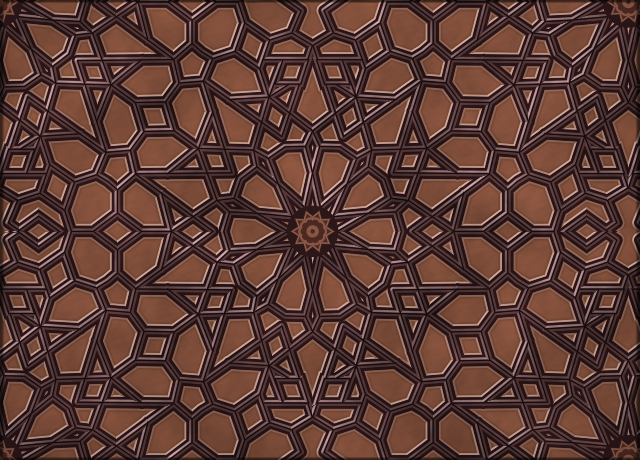
Write a Shadertoy shader that draws this pattern.

```glsl
// Carved wooden strapwork: ten-fold rosettes at the centre and the four corners.
// The plane is folded into one narrow wedge, a few straps are drawn there as
// segments, and their distance field is shaded as raised, glossy moulding.

const float SECTOR = 0.6283185;   // a tenth of a turn
const float APOTHEM = 2.35;       // rosette centre to the mirror edge

// Moves a point into the frame of the nearest rosette.
vec2 foldRosette(vec2 p) {
    p = abs(p);
    vec2 corner = 2.0 * APOTHEM * vec2(cos(SECTOR), sin(SECTOR));
    return distance(p, corner) < length(p) ? abs(corner - p) : p;
}

// Folds a rosette to half of one sector.
vec2 foldSector(vec2 p) {
    float angle = atan(p.y, p.x);
    angle -= SECTOR * floor(angle / SECTOR + 0.5);
    return length(p) * vec2(cos(angle), abs(sin(angle)));
}

float segment(vec2 p, vec2 a, vec2 b) {
    vec2 ab = b - a;
    return length(p - a - ab * clamp(dot(p - a, ab) / dot(ab, ab), 0.0, 1.0));
}

// Cuts a rhombus with its long axis along the given direction into the straps.
float addRhombus(float d, vec2 p, vec2 axis) {
    vec2 local = abs(vec2(dot(p, axis), dot(p, vec2(-axis.y, axis.x))));
    float edge = dot(local, vec2(sin(SECTOR), cos(SECTOR))) - 0.147;
    return edge < 0.0 ? -edge : min(d, edge);
}

// Distance to the centre line of the nearest strap.
float strapDistance(vec2 p) {
    vec2 r = foldRosette(p);
    vec2 q = foldSector(r);
    q.x = min(q.x, 2.0 * APOTHEM - q.x);

    // Rosette petal: pointed inside, parallel sides, blunt outside
    vec2 waist = vec2(0.67, 0.218), shoulder = vec2(1.0, 0.235);
    vec2 outerNotch = vec2(1.15, 0.375);
    float d = segment(q, vec2(0.3, 0.0), waist);
    d = min(d, segment(q, waist, shoulder));
    d = min(d, segment(q, shoulder, vec2(1.07, 0.0)));
    d = min(d, segment(q, shoulder, outerNotch));

    // Crossing lines that enclose a rhombus
    vec2 tip = vec2(1.7, 0.0), kite = vec2(2.13, 0.69);
    d = min(d, segment(q, vec2(1.2, 0.0), kite));
    d = min(d, segment(q, tip, outerNotch));

    // Six-sided cells of the field and the diamond between them
    vec2 diamond = vec2(APOTHEM, 0.22), join = vec2(APOTHEM, 0.5);
    d = min(d, segment(q, tip, vec2(1.82, 0.466)));
    d = min(d, segment(q, tip, vec2(2.06, 0.0)));
    d = min(d, segment(q, vec2(2.06, 0.0), diamond));
    d = min(d, segment(q, diamond, join));
    d = min(d, segment(q, join, kite));

    // Extra rhombi where neighbouring rosettes overlap
    vec2 obtuse = vec2(0.355, 2.067);
    d = min(d, segment(r, obtuse, vec2(0.525, 1.617)));
    d = min(d, segment(r, obtuse, vec2(0.6, 2.067)));
    d = addRhombus(d, r - vec2(0.25, 1.92), vec2(-cos(SECTOR), sin(SECTOR)));
    return addRhombus(d, abs(p) - vec2(3.3, 0.0), vec2(1.0, 0.0));
}

// Wood mottling from layered, turned sines.
float grain(vec2 p) {
    float sum = 0.0, gain = 0.5;
    for (int i = 0; i < 6; i++) {
        sum += gain * sin(p.x + 1.7 * sin(p.y)) * sin(p.y + 0.8);
        p = mat2(1.3, 1.5, -1.5, 1.3) * p + 2.1;
        gain *= 0.68;
    }
    return sum;
}

float band(float d, float centre, float width, float aa) {
    return 1.0 - smoothstep(width - aa, width + aa, abs(d - centre));
}

void mainImage(out vec4 fragColor, in vec2 fragCoord) {
    vec2 uv = fragCoord / iResolution.xy;
    float scale = 5.54 / iResolution.y;
    vec2 p = (fragCoord - vec2(0.4885, 0.497) * iResolution.xy) * scale;
    float aa = 0.6 * scale;

    // Slope of the moulding, lit from the upper left
    float d = strapDistance(p), e = 0.008;
    vec2 slope = vec2(strapDistance(p + vec2(e, 0.0)) - d,
                      strapDistance(p + vec2(0.0, e)) - d);
    slope /= max(length(slope), 0.001);
    float facing = max(dot(slope, normalize(vec2(-0.7, 0.7))), 0.0);
    float wood = grain(p * 2.3);
    float gloss = 0.75 + 0.5 * sin(p.x * 3.1 + 2.0 * sin(p.y * 2.3));

    // Panels with a shaded rim
    vec3 panel = vec3(0.485, 0.297, 0.22) * (1.0 + 0.13 * wood);
    panel *= mix(0.86, 1.0, smoothstep(0.09, 0.13, d));

    // Dark straps: purple sheen on the ridge, groove along the middle
    vec3 strap = mix(vec3(0.145, 0.07, 0.08), vec3(0.3, 0.2, 0.2),
                     band(d, 0.021, 0.013, aa));
    strap += vec3(0.33, 0.3, 0.31) * gloss * facing * band(d, 0.025, 0.013, aa);
    strap *= 1.0 - 0.5 * band(d, 0.0, 0.005, aa);
    strap *= 1.0 + 0.25 * wood;
    vec3 col = mix(strap, panel, smoothstep(0.07 - aa, 0.07 + aa, d));

    // Pale bevel, strongest where a panel edge turns to the light
    float bevel = band(d, 0.081, 0.011, aa) * (0.3 + 0.7 * facing);
    col = mix(col, vec3(0.86, 0.71, 0.66), 0.85 * bevel);

    // Dark hub and a small carved star in the middle of each rosette
    vec2 q = foldSector(foldRosette(p));
    float star = dot(q - vec2(0.27, 0.0), normalize(vec2(0.059, 0.09)));
    col = mix(col, vec3(0.16, 0.08, 0.09), band(length(q), 0.0, 0.31, aa));
    float ribs = min(abs(length(q - vec2(0.1, 0.0)) - 0.06),
                     abs(length(q) - 0.06));
    vec3 carved = mix(vec3(0.28, 0.15, 0.12), vec3(0.5, 0.32, 0.26),
                      band(ribs, 0.0, 0.014, aa));
    carved = mix(carved, vec3(0.52, 0.34, 0.28), band(star, -0.015, 0.009, aa));
    col = mix(col, carved, 1.0 - smoothstep(-aa, aa, star));

    // Soft falloff and a thin frame
    vec2 fromEdge = min(uv, 1.0 - uv);
    col *= 1.06 - 0.2 * dot(uv - 0.5, uv - 0.5) - 0.08 * (0.5 - uv.y);
    col *= mix(0.45, 1.0, smoothstep(0.002, 0.008, min(fromEdge.x, fromEdge.y)));
    fragColor = vec4(clamp(col, 0.0, 1.0), 1.0);
}
```
